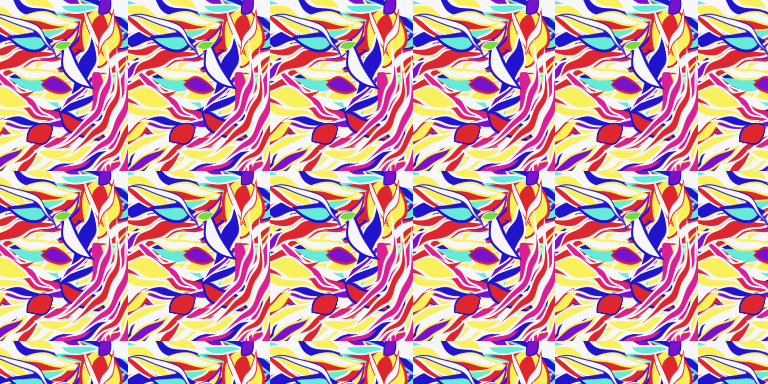
A Shadertoy shader for this pattern:

```glsl
// Swirling multicoloured paint strokes on a hard-edged repeating rectangular tile.

const vec2 TILE = vec2(0.3711, 0.4444);   // tile size in canvas heights
const float SEAM_X = 0.3333;              // one vertical seam, in canvas heights
const int STROKES = 150;

const vec3 WHITE = vec3(0.97, 0.97, 0.98);
const vec3 YELLOW = vec3(0.98, 0.94, 0.36);
const vec3 RED = vec3(0.87, 0.15, 0.18);
const vec3 BLUE = vec3(0.13, 0.08, 0.80);
const vec3 MAGENTA = vec3(0.85, 0.13, 0.58);
const vec3 PURPLE = vec3(0.48, 0.07, 0.80);
const vec3 CYAN = vec3(0.40, 0.92, 0.86);
const vec3 GREEN = vec3(0.47, 0.86, 0.22);

float hash(float n) {
    return fract(sin(n * 12.9898 + 4.1) * 43758.55);
}

// Weighted choice of paint; warmth swaps red for magenta
vec3 paintColor(float h, float pinkness) {
    if (h < 0.25) return WHITE;
    if (h < 0.47) return YELLOW;
    if (h < 0.70) return mix(RED, MAGENTA, pinkness);
    if (h < 0.85) return BLUE;
    if (h < 0.90) return MAGENTA;
    if (h < 0.94) return PURPLE;
    return CYAN;
}

// Direction of the brush at a place in the tile
float flowAngle(vec2 p) {
    float rise = mix(0.6, -0.4, smoothstep(0.72, 0.92, p.y));
    float steep = 0.55 * smoothstep(0.4, 0.75, p.x) * smoothstep(0.65, 0.35, p.y);
    float dip = 1.1 * exp(-22.0 * dot(p - vec2(0.2, 0.4), p - vec2(0.2, 0.4)));
    return rise + steep - dip + 0.3 * sin(8.0 * p.x + 5.0 * p.y);
}

// Distance to a bent leaf; pose = centre, angle, half length; form = half width, bend
float leaf(vec2 p, vec4 pose, vec2 form) {
    float c = cos(pose.z), s = sin(pose.z);
    vec2 q = mat2(c, -s, s, c) * (p - pose.xy);
    float t = q.x / pose.w;
    float slope = 2.0 * form.y * q.x;
    q.y -= form.y * q.x * q.x;
    return (abs(q.y) - form.x * (1.0 - t * t)) / sqrt(1.0 + slope * slope);
}

// Lays a rimmed leaf over the colour so far
vec3 brush(vec3 under, vec2 p, vec4 pose, vec2 form, vec3 fill, vec3 rim, float rimWidth, float aa) {
    float d = leaf(p, pose, form);
    vec3 col = mix(under, rim, smoothstep(aa, -aa, d - rimWidth));
    return mix(col, fill, smoothstep(aa, -aa, d));
}

// Scattered strokes that follow the flow, broad ones first
vec3 scatteredStrokes(vec2 p, float aspect, float aa) {
    vec3 col = WHITE;
    for (int i = 0; i < STROKES; i++) {
        float n = float(i);
        vec2 c = fract(n * vec2(0.7549, 0.5698) + 0.37) * vec2(aspect, 1.0);
        float angle = flowAngle(c) + 0.5 * (hash(n) - 0.5);
        float len = mix(0.10, 0.24, hash(n + 200.0));
        float width = mix(0.018, 0.032, hash(n + 400.0)) * mix(1.7, 0.7, n / float(STROKES));
        float bend = 4.0 * (hash(n + 600.0) - 0.5);
        float pinkness = step(0.45, c.x) * step(c.y, 0.5);
        vec3 fill = paintColor(hash(n + 800.0), pinkness);
        vec3 rim = hash(n + 900.0) < 0.55 ? WHITE : paintColor(hash(n + 950.0), pinkness);
        col = brush(col, p, vec4(c, angle, len), vec2(width, bend), fill, rim, 0.012, aa);
    }
    return col;
}

// Larger shapes that give the tile its layout
vec3 mainShapes(vec3 col, vec2 p, float aa) {
    // Upper left: yellow sweep, red bank and a cyan pool
    col = brush(col, p, vec4(0.11, 0.90, -0.5, 0.17), vec2(0.045, -1.0), YELLOW, WHITE, 0.015, aa);
    col = brush(col, p, vec4(0.20, 0.66, 0.35, 0.20), vec2(0.035, -1.0), RED, WHITE, 0.012, aa);
    col = brush(col, p, vec4(0.26, 0.75, -0.1, 0.11), vec2(0.036, 0.8), CYAN, BLUE, 0.022, aa);
    col = brush(col, p, vec4(0.24, 0.86, -0.5, 0.20), vec2(0.014, -1.5), WHITE, BLUE, 0.006, aa);
    // Upper right: yellow cup holding a white V
    col = brush(col, p, vec4(0.67, 0.79, 1.5, 0.18), vec2(0.11, 0.0), YELLOW, RED, 0.018, aa);
    col = brush(col, p, vec4(0.67, 0.83, 1.5, 0.10), vec2(0.04, 0.0), RED, YELLOW, 0.012, aa);
    for (float side = -1.0; side < 2.0; side += 2.0) {
        vec4 arm = vec4(0.67 + 0.045 * side, 0.81, 1.571 - 0.38 * side, 0.13);
        col = brush(col, p, arm, vec2(0.016, 0.6 * side), WHITE, RED, 0.006, aa);
    }
    col = brush(col, p, vec4(0.55, 0.95, -0.1, 0.10), vec2(0.022, 0.8), CYAN, WHITE, 0.012, aa);
    col = brush(col, p, vec4(0.70, 0.97, 0.9, 0.06), vec2(0.032, 0.0), PURPLE, BLUE, 0.008, aa);
    // Centre: blue and white blades with green and purple dabs
    col = brush(col, p, vec4(0.59, 0.60, 1.2, 0.17), vec2(0.042, 1.2), BLUE, WHITE, 0.014, aa);
    col = brush(col, p, vec4(0.51, 0.60, -1.05, 0.15), vec2(0.034, 1.5), WHITE, BLUE, 0.014, aa);
    col = brush(col, p, vec4(0.45, 0.73, 0.4, 0.05), vec2(0.024, 3.0), GREEN, WHITE, 0.006, aa);
    col = brush(col, p, vec4(0.41, 0.50, -0.1, 0.08), vec2(0.036, -1.0), PURPLE, RED, 0.012, aa);
    // Lower half: yellow patches, red bud and fan
    col = brush(col, p, vec4(0.12, 0.43, -0.3, 0.13), vec2(0.048, -1.0), YELLOW, WHITE, 0.014, aa);
    col = brush(col, p, vec4(0.47, 0.09, 0.1, 0.16), vec2(0.036, 1.2), YELLOW, WHITE, 0.014, aa);
    col = brush(col, p, vec4(0.32, 0.21, 0.5, 0.08), vec2(0.055, 0.0), RED, BLUE, 0.012, aa);
    col = brush(col, p, vec4(0.56, 0.25, -0.5, 0.14), vec2(0.042, 0.6), RED, BLUE, 0.016, aa);
    // Right edge: parallel pink strands
    for (float k = 0.0; k < 4.0; k++) {
        vec4 pose = vec4(0.66 + 0.055 * k, 0.36 - 0.05 * k, 1.05, 0.27);
        vec3 fill = mod(k, 2.0) < 1.0 ? MAGENTA : RED;
        col = brush(col, p, pose, vec2(0.018, 1.1), fill, WHITE, 0.013, aa);
    }
    return col;
}

void mainImage(out vec4 fragColor, in vec2 fragCoord) {
    vec2 canvas = fragCoord / iResolution.y;
    vec2 cell = fract((canvas - vec2(SEAM_X, 1.0)) / TILE);
    vec2 p = cell * TILE / TILE.y;
    float aa = 0.7 / (iResolution.y * TILE.y);
    // Hand-painted wobble
    p += 0.008 * sin(vec2(19.0, 23.0) * p.yx + 4.0 * sin(9.0 * p));
    vec3 col = scatteredStrokes(p, TILE.x / TILE.y, aa);
    fragColor = vec4(mainShapes(col, p, aa), 1.0);
}
```
